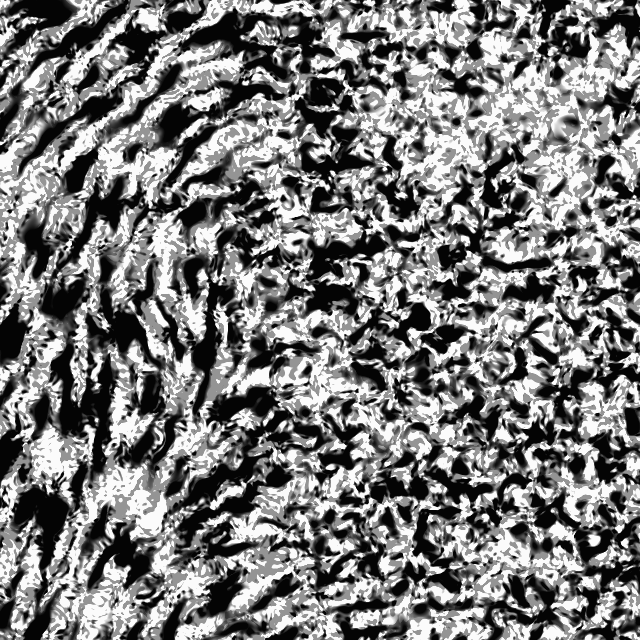
This texture is drawn by a Shadertoy shader. Its source:

```glsl
// Tangled monochrome grain: black streaks and blobs on white and grey paper.
// Stretched gradient noise follows a bending flow field, loosening to round
// blobs at the right; two ramps turn the fields into ink and paper tones.

#define COARSE_FREQ 45.0   // dark streaks and blobs
#define MIDDLE_FREQ 78.0   // breakup of the light areas
#define FINE_FREQ 138.0    // speckle
#define PATCH_FREQ 62.0    // grey and white paper patches
#define STRETCH 3.6        // length to width of a streak
#define WARP 0.003         // curl of the streaks
#define BIAS 0.05          // overall lightness
#define BLACK 0.015
#define GREY 0.58
#define WHITE 0.985

const float PI = 3.14159265;
const int DIRECTIONS = 8;

// Integer hash of a lattice point to a unit gradient
vec2 gradientAt(vec2 cell, float seed) {
    uvec2 q = uvec2(ivec2(cell) + 4096);
    uint h = q.x * 1597334677u ^ q.y * 3812015801u ^ uint(seed) * 2654435769u;
    h = (h ^ (h >> 15)) * 2246822519u;
    h = (h ^ (h >> 13)) * 3266489917u;
    h ^= h >> 16;
    float a = float(h & 65535u) / 65536.0 * 2.0 * PI;
    return vec2(cos(a), sin(a));
}

// Gradient noise scaled to a standard deviation of about one
float noise(vec2 p, float seed) {
    vec2 i = floor(p), f = p - i;
    vec2 u = f * f * f * (f * (f * 6.0 - 15.0) + 10.0);
    vec2 e = vec2(1.0, 0.0);
    float a = dot(gradientAt(i, seed), f);
    float b = dot(gradientAt(i + e.xy, seed), f - e.xy);
    float c = dot(gradientAt(i + e.yx, seed), f - e.yx);
    float d = dot(gradientAt(i + e.xx, seed), f - e.xx);
    return 4.63 * mix(mix(a, b, u.x), mix(c, d, u.x), u.y);
}

// Soft elliptical spot
float spot(vec2 p, vec2 center, vec2 radius) {
    vec2 d = (p - center) / radius;
    return exp(-dot(d, d));
}

// Streak direction in radians across the canvas
float flowAngle(vec2 p) {
    float left = 1.0 - smoothstep(0.12, 0.5, p.x);
    float steep = 1.25 - 0.65 * smoothstep(0.6, 1.0, p.y);
    float angle = mix(0.1, steep, left);
    angle += 1.3 * spot(p, vec2(0.28, 0.48), vec2(0.12, 0.13));
    angle += 0.7 * spot(p, vec2(0.66, 0.22), vec2(0.15, 0.15));
    angle += 1.3 * smoothstep(0.75, 0.92, p.x) * smoothstep(0.5, 0.8, p.y);
    return angle + 0.12 * noise(p * 6.0, 1.0);
}

// Blend of fixed stretched directions near the flow, plus round noise
float flowNoise(vec2 p, float freq, float angle, float streak, float seed) {
    float rounded = 1.0 - streak;
    float sum = rounded * noise(p * freq, seed);
    float power = rounded * rounded;
    for (int k = 0; k < DIRECTIONS; k++) {
        float a = PI * float(k) / float(DIRECTIONS);
        float c = cos(angle - a);
        float w = streak * pow(c * c, 24.0);
        if (w < 0.01) continue;
        vec2 along = vec2(cos(a), sin(a));
        vec2 q = vec2(dot(p, along) / STRETCH, dot(p, vec2(-along.y, along.x)));
        sum += w * noise(q * freq, seed + 1.0 + float(k));
        power += w * w;
    }
    return sum * inversesqrt(power);
}

float ramp(float low, float high, float x) {
    return clamp((x - low) / (high - low), 0.0, 1.0);
}

void mainImage(out vec4 fragColor, in vec2 fragCoord) {
    vec2 p = fragCoord / iResolution.y;
    float angle = flowAngle(p);
    float streak = mix(0.88, 0.40, smoothstep(0.3, 0.6, p.x));
    vec2 q = p + WARP * vec2(noise(p * 26.0, 2.0), noise(p * 26.0, 3.0));

    // Broad light and dark regions
    float glow = spot(p, vec2(0.75, 0.82), vec2(0.13, 0.07))
               + spot(p, vec2(0.89, 0.76), vec2(0.05, 0.12));
    float broad = 0.27 * noise(p * 11.0, 4.0) + 0.7 * glow + BIAS;

    // Smooth dark bodies, with fine detail growing in the light areas
    float coarse = flowNoise(q, COARSE_FREQ, angle, streak, 10.0);
    float middle = flowNoise(q, MIDDLE_FREQ, angle, streak, 30.0);
    float fine = noise(q * FINE_FREQ, 50.0);
    float detail = smoothstep(-1.2, 0.4, coarse) * (1.0 - 0.4 * min(glow, 1.0));
    float light = 0.75 * coarse + broad + detail * (0.55 * middle + 0.45 * fine);

    // Ragged grey patches in the white paper
    float patches = 0.7 * flowNoise(q, PATCH_FREQ, angle, streak, 60.0)
                  + 0.65 * noise(q * FINE_FREQ, 80.0);
    float paper = mix(GREY, WHITE, ramp(-0.27, 0.17, patches + 0.35 * light - 0.15));

    float tone = mix(BLACK, paper, ramp(-0.76, 0.22, light));
    fragColor = vec4(vec3(tone), 1.0);
}
```
